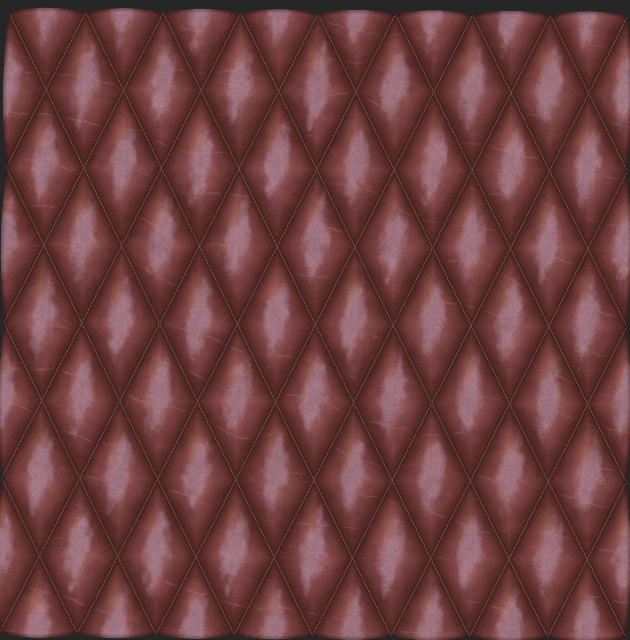
Give the GLSL for this pattern, as a WebGL 1 fragment shader.

```glsl
precision highp float;
// Quilted oxblood leather: padded diamonds, dashed seams, soft gloss and fine creases.
uniform vec2 u_resolution;

// Layout, in fractions of the canvas measured from the top left
const float COUNT = 8.0;             // repeats across, and half-rows down
const vec2 ORIGIN = vec2(0.0138, 0.0182);
const vec2 CELL = vec2(0.1228, 0.1214);
const float LEAN = -0.0152;          // sideways drift down the panel
const float SPREAD = 0.0016;         // cell widening down the panel
const float TILT = 0.0068;           // rows sink to the right
const float BULGE = 0.055;           // scalloped border, in cells

// Seams and wear
const float SEAM_WIDTH = 0.010;
const float STITCHES = 24.0;         // per diamond side
const float CREASE_WIDTH = 0.016;
const float CREASE_STRENGTH = 0.27;
const float GRAIN = 0.055;

const vec3 BACKDROP = vec3(0.15);
const vec3 GROOVE = vec3(0.27, 0.125, 0.115);
const vec3 SHADE = vec3(0.35, 0.17, 0.16);
const vec3 LEATHER = vec3(0.455, 0.24, 0.24);
const vec3 LIT = vec3(0.55, 0.325, 0.32);
const vec3 GLOSS = vec3(0.63, 0.46, 0.515);
const vec3 WARM = vec3(0.67, 0.43, 0.36);
const vec3 THREAD = vec3(0.45, 0.36, 0.32);
const vec3 CREASE = vec3(0.68, 0.46, 0.43);

const float PI = 3.14159;

float hash(vec2 p) {
  return fract(sin(dot(p, vec2(127.1, 311.7))) * 43758.5453);
}

float noise(vec2 p) {
  vec2 i = floor(p);
  vec2 f = fract(p);
  f = f * f * (3.0 - 2.0 * f);
  return mix(mix(hash(i), hash(i + vec2(1.0, 0.0)), f.x),
             mix(hash(i + vec2(0.0, 1.0)), hash(i + 1.0), f.x), f.y);
}

float fbm(vec2 p) {
  float sum = 0.0;
  float gain = 0.5;
  for (int i = 0; i < 4; i++) {
    sum += gain * noise(p);
    p = p * 2.03 + 17.3;
    gain *= 0.5;
  }
  return sum;
}

// Canvas position to lattice position; x counts columns, y counts half-rows
vec2 toLattice(vec2 p) {
  float x = (p.x - ORIGIN.x - LEAN * p.y) / (CELL.x + SPREAD * p.y);
  float y = (p.y - ORIGIN.y - TILT * p.x) / CELL.y;
  return vec2(x, y);
}

// Thin wandering scratches, broken up by a patchy mask
float creases(vec2 p) {
  float warp = 0.65 * noise(p * vec2(1.3, 0.9)) + 0.07 * noise(p * 6.0);
  float band = p.y * 1.8 - p.x * 0.45 + warp;
  float d = abs(fract(band) - 0.5);
  float patches = smoothstep(0.38, 0.68, noise(p * vec2(2.1, 2.6) + 31.0));
  return patches * (1.0 - smoothstep(0.2, 1.0, d / (CREASE_WIDTH * 2.0)));
}

vec3 cushion(vec2 p, float pixel) {
  // Skewed axes turn the diamonds into unit squares
  vec2 skew = vec2(p.x + 0.5 * p.y, p.x - 0.5 * p.y);
  vec2 cell = floor(skew);
  vec2 f = fract(skew) - 0.5;
  vec2 local = vec2(0.5 * (f.x + f.y), f.x - f.y);
  vec2 edge = 0.5 - abs(f);
  float d = min(edge.x, edge.y);
  float id = hash(cell);

  // Padded body, darker toward its lower half
  float mottle = fbm(p * 5.0) - 0.47;
  float lift = d + 0.07 * mottle - 0.03 * local.y;
  vec3 col = mix(GROOVE, SHADE, smoothstep(0.0, 0.075, d));
  col = mix(col, LEATHER, smoothstep(0.05, 0.21, lift));
  col = mix(col, LIT, 0.9 * smoothstep(0.18, 0.36, lift));

  // Slanted gloss with a ragged outline and a warm upper rim
  vec2 g = local + vec2(0.15 * local.y + 0.01, 0.07);
  g.x += 0.025 * (id - 0.5);
  vec2 reach = pow(abs(g) / vec2(0.19, 0.56), vec2(1.35));
  float outline = reach.x + reach.y + 0.9 * (fbm(p * vec2(11.0, 7.0)) - 0.47);
  vec2 rim = (g - vec2(-0.08, -0.29)) / vec2(0.09, 0.22);
  col = mix(col, WARM, 0.55 * exp(-dot(rim, rim)));
  col = mix(col, GLOSS, (0.86 + 0.1 * id) * (1.0 - smoothstep(0.3, 1.1, outline)));

  // Wear and grain
  col = mix(col, CREASE, CREASE_STRENGTH * creases(p) * smoothstep(0.04, 0.14, d));
  col *= 1.0 + GRAIN * (2.0 * noise(p * 48.0) - 1.0) + 0.14 * mottle;

  // Dashed thread along the nearest seam
  float along = edge.x < edge.y ? skew.y : skew.x;
  float dash = 0.66 + 0.34 * sin(2.0 * PI * STITCHES * along);
  float seam = 1.0 - smoothstep(SEAM_WIDTH - 0.5 * pixel, SEAM_WIDTH + 0.5 * pixel, d);
  return mix(col, THREAD, 0.85 * seam * dash);
}

void main() {
  vec2 uv = gl_FragCoord.xy / u_resolution;
  vec2 p = toLattice(vec2(uv.x, 1.0 - uv.y));
  float pixel = 1.0 / (CELL.y * min(u_resolution.x, u_resolution.y));

  // Border swells between the seam ends
  vec2 swell = BULGE * abs(sin(PI * vec2(0.5 * p.y, p.x)));
  vec2 outside = abs(p - 0.5 * COUNT) - 0.5 * COUNT - swell;
  float border = max(outside.x, outside.y);
  float panel = 1.0 - smoothstep(-0.5 * pixel, 0.5 * pixel, border);
  vec3 col = cushion(p, pixel) * mix(0.72, 1.0, smoothstep(0.0, 0.06, -border));
  gl_FragColor = vec4(mix(BACKDROP, col, panel), 1.0);
}
```
